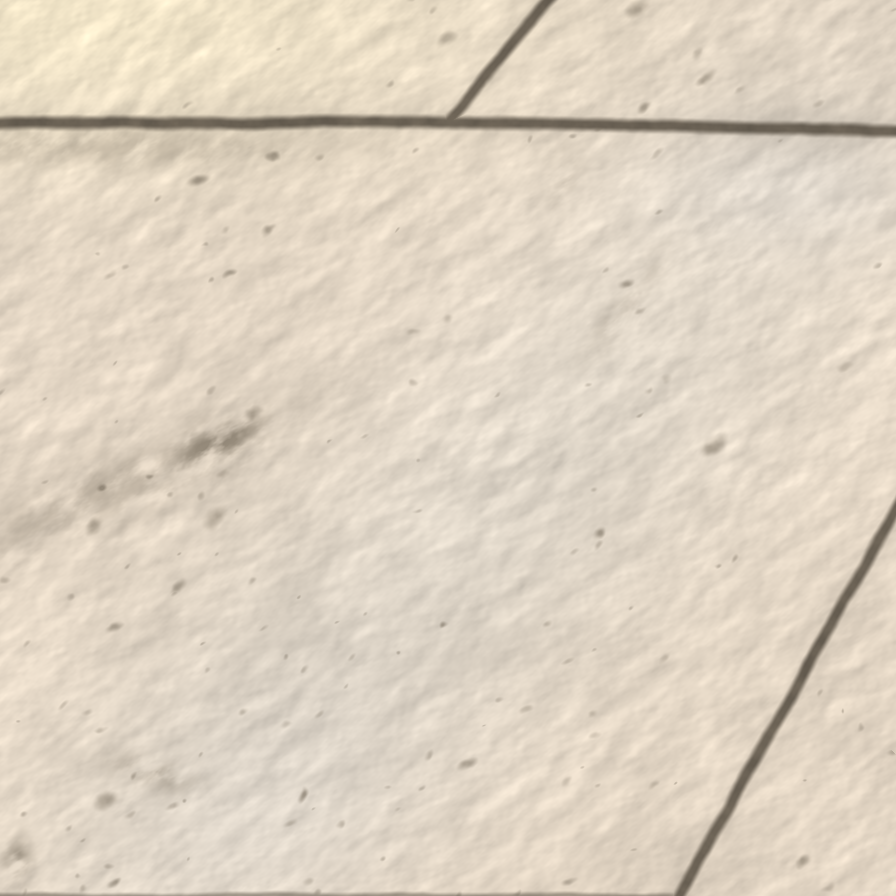
This texture is drawn by a WebGL 2 fragment shader. Its source:

```glsl
#version 300 es
precision highp float;
// Worn pale stone paving with dark joints, soft stains and scattered pits.
uniform vec2 u_resolution;
out vec4 fragColor;

float hash(vec2 p) {
    return fract(sin(dot(p, vec2(127.1, 311.7))) * 43758.5453);
}

float valueNoise(vec2 p) {
    vec2 cell = floor(p), f = fract(p);
    f = f * f * (3.0 - 2.0 * f);
    return mix(mix(hash(cell), hash(cell + vec2(1, 0)), f.x),
               mix(hash(cell + vec2(0, 1)), hash(cell + vec2(1, 1)), f.x), f.y);
}

float fbm(vec2 p) {
    float sum = 0.0, amplitude = 0.53;
    for (int i = 0; i < 4; i++) {
        sum += amplitude * valueNoise(p);
        p = mat2(1.6, 1.2, -1.2, 1.6) * p + 7.3;
        amplitude *= 0.5;
    }
    return sum;
}

float segmentDistance(vec2 p, vec2 a, vec2 b) {
    vec2 ab = b - a;
    return length(p - a - ab * clamp(dot(p - a, ab) / dot(ab, ab), 0.0, 1.0));
}

// Soft elliptical patch, tilted by an angle.
float patchMask(vec2 p, vec2 center, vec2 radius, float angle) {
    float c = cos(angle), s = sin(angle);
    vec2 q = mat2(c, -s, s, c) * (p - center) / radius;
    return exp(-dot(q, q));
}

// Irregular pits, one candidate per jittered cell.
float pits(vec2 p, float scale, float density) {
    vec2 q = p * scale, cell = floor(q);
    float mask = 0.0;
    for (int y = -1; y <= 1; y++)
    for (int x = -1; x <= 1; x++) {
        vec2 id = cell + vec2(x, y);
        vec2 d = q - id - vec2(hash(id + 3.1), hash(id + 8.7));
        d = vec2(dot(d, vec2(0.83, 0.56)), dot(d, vec2(-0.56, 0.83)) * 1.7);
        float radius = mix(0.12, 0.34, hash(id + 5.9));
        float present = step(hash(id + 1.7), density);
        mask = max(mask, present * (1.0 - smoothstep(0.1, 1.0, length(d) / radius)));
    }
    return mask;
}

void main() {
    vec2 uv = gl_FragCoord.xy / u_resolution;
    vec2 wobble = vec2(fbm(uv * 22.0), fbm(uv * 22.0 + 40.0)) - 0.5;
    vec2 p = uv + wobble * 0.022;
    vec2 along = vec2(dot(uv, vec2(0.83, 0.56)), dot(uv, vec2(-0.56, 0.83)));

    // Broad tints: warm stone, yellow corner, cool diagonal band
    vec3 color = vec3(0.895, 0.842, 0.772);
    color = mix(color, vec3(0.955, 0.905, 0.79), patchMask(uv, vec2(0.05, 1.0), vec2(0.5, 0.17), 0.0));
    float band = patchMask(uv, vec2(0.55, 0.43), vec2(0.65, 0.2), 0.8);
    color = mix(color, vec3(0.868, 0.838, 0.79), band * 0.75);
    color = mix(color, vec3(0.86, 0.835, 0.80), 0.6 * patchMask(uv, vec2(0.88, 0.79), vec2(0.16, 0.07), 0.0));
    color = mix(color, vec3(0.86, 0.835, 0.80), 0.5 * patchMask(uv, vec2(0.3, 0.1), vec2(0.2, 0.14), 0.6));

    // Mottling and slanted surface relief
    color *= 1.0 + 0.09 * (fbm(uv * 7.0 + 2.0) - 0.5);
    float relief = fbm(along * vec2(28.0, 55.0));
    float lit = relief - fbm((along + vec2(0.003, -0.006)) * vec2(28.0, 55.0));
    color *= 1.0 + 0.12 * (relief - 0.5) + 0.16 * lit;

    // Stains
    float grime = 0.55 * patchMask(p, vec2(0.25, 0.505), vec2(0.045, 0.023), 0.5);
    grime += 0.28 * patchMask(p, vec2(0.13, 0.455), vec2(0.19, 0.035), 0.42);
    grime += 0.22 * patchMask(p, vec2(0.7, 0.66), vec2(0.07, 0.014), 0.9);
    grime += 0.2 * patchMask(p, vec2(0.63, 0.795), vec2(0.025, 0.03), 0.0);
    grime += 0.38 * patchMask(p, vec2(0.17, 0.135), vec2(0.045, 0.017), -0.25);
    grime += 0.5 * patchMask(p, vec2(0.018, 0.04), vec2(0.018, 0.022), 0.0);
    grime += 0.25 * patchMask(p, vec2(0.12, 0.835), vec2(0.25, 0.022), 0.0);
    grime *= smoothstep(0.2, 0.75, fbm(along * vec2(32.0, 65.0) + 13.0)) * 1.3;

    // Pits, thicker towards the lower left of the large slab
    float wear = smoothstep(1.0, 0.1, uv.x * 0.75 + uv.y * 0.8);
    wear *= 1.0 - smoothstep(0.8, 0.86, uv.y);
    float pitting = 0.6 * pits(p, 17.0, 0.03 + 0.17 * wear);
    pitting = max(pitting, 0.36 * pits(p + 0.37, 34.0, 0.06 + 0.2 * wear));
    pitting *= 0.4 + 0.9 * fbm(uv * 45.0);
    color = mix(color, vec3(0.48, 0.44, 0.38), clamp(grime + pitting, 0.0, 0.75));

    // Joints between slabs
    vec2 j = uv + wobble * 0.005;
    float level = min(segmentDistance(j, vec2(-0.1, 0.861), vec2(0.5, 0.864)),
                      segmentDistance(j, vec2(0.5, 0.864), vec2(1.1, 0.852)));
    float slanted = min(segmentDistance(j, vec2(0.501, 0.866), vec2(0.63, 1.022)),
                        segmentDistance(j, vec2(0.73, -0.05), vec2(1.05, 0.522)));
    float joint = max(1.0 - smoothstep(0.002, 0.0105, level),
                      1.0 - smoothstep(0.002, 0.0095, slanted));
    float bottomEdge = (1.0 - smoothstep(0.0, 0.006, j.y)) * (1.0 - smoothstep(0.74, 0.78, uv.x));
    joint = max(joint, 0.6 * bottomEdge);
    float nearJoint = exp(-min(level, slanted) * 70.0);
    color *= 1.0 - 0.07 * nearJoint;
    vec3 mortar = vec3(0.39, 0.355, 0.305) * (0.85 + 0.3 * fbm(uv * 60.0));
    color = mix(color, mortar, joint * 0.95);

    fragColor = vec4(clamp(color, 0.0, 1.0), 1.0);
}
```
